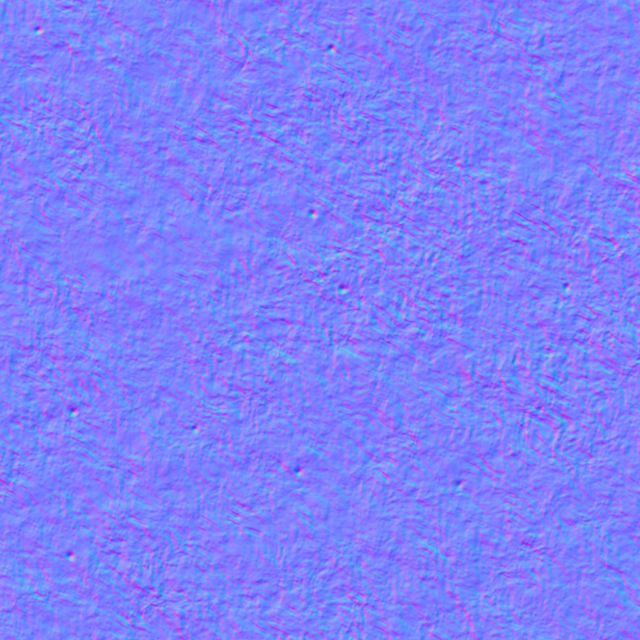
Give the GLSL for this texture map, as a three.js fragment shader.

```glsl
// Tangent-space normal map of a finely wrinkled, fibrous skin.
// A height field of fibres, slanted creases, shallow wrinkles and sparse
// pimples is differentiated, and its slopes are encoded as a colour.
varying vec2 vUv;

const float SAMPLE_STEP = 0.0011;
const vec2 CREASE_DIR = vec2(0.45, -0.893);
const vec2 WRINKLE_DIR = vec2(0.88, -0.475);
const vec2 LEAN = vec2(-0.012, 0.012);

float hash(vec2 p) {
  return fract(sin(dot(p, vec2(127.1, 311.7))) * 43758.5453);
}

float noise(vec2 p) {
  vec2 i = floor(p);
  vec2 f = fract(p);
  vec2 u = f * f * f * (f * (f * 6.0 - 15.0) + 10.0);
  float low = mix(hash(i), hash(i + vec2(1.0, 0.0)), u.x);
  float high = mix(hash(i + vec2(0.0, 1.0)), hash(i + vec2(1.0, 1.0)), u.x);
  return mix(low, high, u.y);
}

float fbm(vec2 p) {
  float sum = 0.0;
  float weight = 0.5;
  for (int i = 0; i < 3; i++) {
    sum += weight * noise(p);
    p = p * 2.1 + 17.3;
    weight *= 0.5;
  }
  return sum / 0.875;
}

// Coordinates turned to a direction: x runs along it, y across it
vec2 alongAcross(vec2 p, vec2 dir) {
  return vec2(dot(p, dir), dot(p, vec2(-dir.y, dir.x)));
}

float streaks(vec2 p, vec2 dir, vec2 freq, float threshold) {
  float n = noise(alongAcross(p, dir) * freq + 41.0);
  return smoothstep(threshold, threshold + 0.6, n);
}

// Few round bumps, jittered within a coarse grid
float pimples(vec2 p, float cells, float radius) {
  vec2 id = floor(p * cells);
  vec2 jitter = 0.2 + 0.6 * vec2(hash(id + 3.7), hash(id + 9.2));
  vec2 d = (p - (id + jitter) / cells) / radius;
  return step(0.4, hash(id + 5.1)) * exp(-dot(d, d));
}

// Worn area with a soft top and a crisp, curved lower border
float wornPatch(vec2 p) {
  float border = 0.567 + 0.9 * pow(max(p.x - 0.2, 0.0), 2.0)
    + 0.016 * (noise(p * 45.0) - 0.5);
  float above = smoothstep(border - 0.004, border + 0.006, p.y);
  float sides = smoothstep(0.04, 0.14, p.x) * (1.0 - smoothstep(0.32, 0.48, p.x));
  return above * sides * (1.0 - smoothstep(0.6, 0.74, p.y));
}

float roughness(vec2 p) {
  float patches = smoothstep(0.25, 0.75, fbm(p * 7.0 + 2.4));
  return mix(0.72, 1.15, patches) * (1.0 - 0.4 * wornPatch(p));
}

float height(vec2 p, float rough, float creaseMask, float wrinkleMask) {
  vec2 warp = vec2(noise(p * 24.0), noise(p * 24.0 + 31.0)) - 0.5;
  vec2 q = p + 0.01 * warp;

  // Upright fibres, level threads and fine grain
  float h = 0.0014 * noise(q * vec2(140.0, 50.0));
  h += 0.0009 * noise(q * vec2(75.0, 160.0) + 13.0);
  h += 0.0008 * noise(alongAcross(q, CREASE_DIR) * 205.0 + 57.0);

  // Steep creases and shallow wrinkles, each in its own regions
  h += 0.0010 * creaseMask * streaks(q, CREASE_DIR, vec2(45.0, 120.0), 0.3);
  h += 0.0010 * wrinkleMask * streaks(q, WRINKLE_DIR, vec2(52.0, 120.0), 0.25);

  // Soft lumps and broad undulation, present everywhere
  float swell = 0.0016 * noise(alongAcross(q, WRINKLE_DIR) * 66.0 + 7.0);
  swell += 0.0026 * noise(alongAcross(p, CREASE_DIR) * vec2(22.0, 34.0) + 3.0);
  swell += 0.0034 * noise(alongAcross(p, WRINKLE_DIR) * vec2(11.0, 16.0) + 19.0);

  return h * rough + swell + 0.0045 * pimples(p, 5.0, 0.005);
}

void main() {
  vec2 p = vUv;
  float rough = roughness(p);
  float creaseMask = mix(0.5, 1.3, smoothstep(0.3, 0.7, noise(p * 19.0 + 4.0)));
  float wrinkleMask = mix(0.5, 1.3, smoothstep(0.3, 0.7, noise(p * 16.0 + 23.0)));

  // Central differences
  vec2 dx = vec2(SAMPLE_STEP, 0.0);
  vec2 dy = vec2(0.0, SAMPLE_STEP);
  vec2 gradient = vec2(
    height(p + dx, rough, creaseMask, wrinkleMask)
      - height(p - dx, rough, creaseMask, wrinkleMask),
    height(p + dy, rough, creaseMask, wrinkleMask)
      - height(p - dy, rough, creaseMask, wrinkleMask)) / (2.0 * SAMPLE_STEP);

  // Green points down; flanks facing right and up are steepened
  vec2 slope = vec2(-gradient.x, gradient.y);
  float flank = max(dot(slope, vec2(0.8, -0.6)), 0.0);
  slope *= 1.0 + 0.6 * min(flank, 0.4);
  vec3 normal = normalize(vec3(slope + LEAN, 1.0));
  gl_FragColor = vec4(0.5 + 0.5 * normal, 1.0);
}
```
